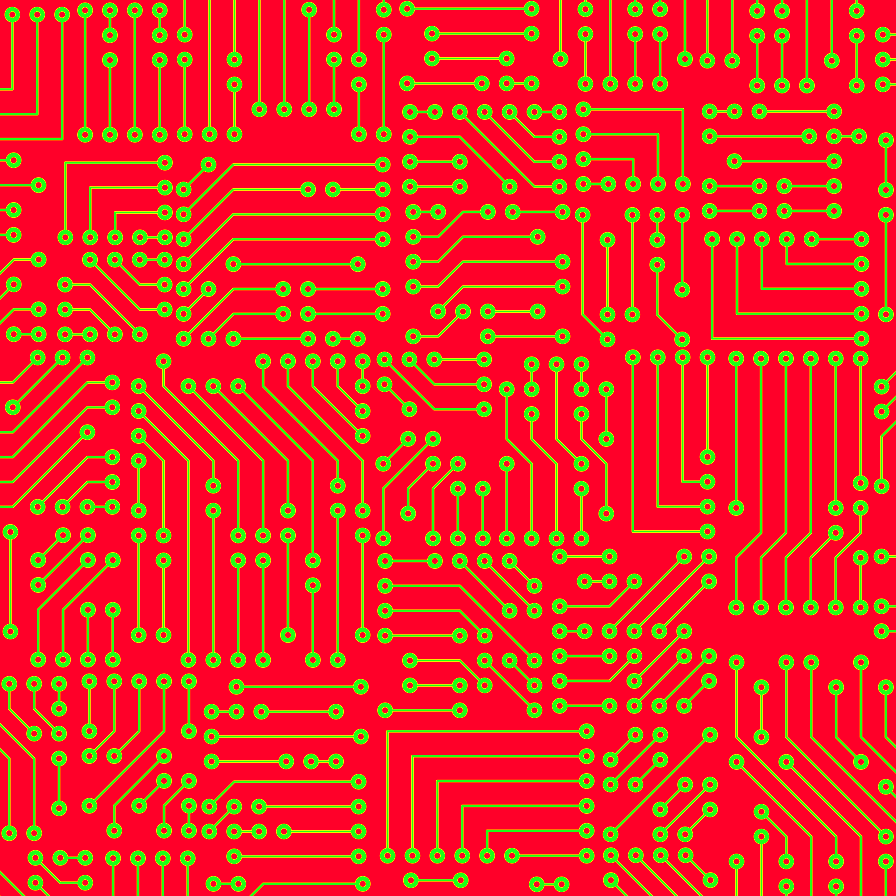
A Shadertoy shader for this pattern:

```glsl
// Circuit board: bundles of jogged and nested green traces with ring pads on red.
#define PITCHES 36.0       // trace pitches per canvas height
#define LINE_HALF 0.0013   // half width of a trace
#define PAD_RADIUS 0.0086
#define HOLE_RADIUS 0.0034
#define MIN_BLOCK 4.0      // smallest block side, in pitches
#define MAX_BLOCK 14.0     // blocks above this are always split
#define KEEP_CHANCE 0.28   // chance that a mid-sized block stays whole
#define NEST_CHANCE 0.2    // chance of nested corners in a block
#define CUT_CHANCE 0.65    // chance that a long trace is cut in two
#define SHIFT 0.3          // random offset of a block, in pitches

const vec3 BOARD = vec3(1.0, 0.0, 0.16);
const vec3 ORANGE = vec3(1.0, 0.3, 0.0);
const vec3 YELLOW = vec3(0.96, 0.96, 0.0);
const vec3 COPPER = vec3(0.11, 1.0, 0.09);

float hash(vec2 cell, float salt) {
    vec3 p = fract(vec3(cell, salt) * vec3(0.1031, 0.1137, 0.0973));
    p += dot(p, p.zyx + 31.32);
    return fract((p.x + p.y) * p.z);
}

float segment(vec2 p, vec2 a, vec2 b) {
    vec2 pa = p - a, ba = b - a;
    return length(pa - ba * clamp(dot(pa, ba) / max(dot(ba, ba), 1e-4), 0.0, 1.0));
}

// Splits the board into rectangles and finds the one that holds p.
void findBlock(vec2 p, out vec2 low, out vec2 size) {
    low = vec2(-3.0);
    size = vec2(max(1.0, ceil(iResolution.x / iResolution.y)) * 44.0, 44.0);
    for (int level = 0; level < 9; level++) {
        float longest = max(size.x, size.y);
        float salt = size.x * 3.0 + size.y * 5.0;
        if (longest < 2.0 * MIN_BLOCK) break;
        if (longest < MAX_BLOCK && hash(low, salt + 1.0) < KEEP_CHANCE) break;
        bool alongX = size.x + hash(low, salt + 2.0) - 0.5 > size.y;
        vec2 axis = alongX ? vec2(1, 0) : vec2(0, 1);
        float cut = floor(longest * mix(0.36, 0.64, hash(low, salt + 3.0)) + 0.5);
        bool upper = dot(p - low, axis) > cut;
        size = mix(size, upper ? size - cut : vec2(cut), axis);
        if (upper) low += axis * cut;
    }
}

// Adds a trace of four points; nearest = (line distance, pad centre distance).
void addTrace(vec2 p, vec2 a, vec2 b, vec2 c, vec2 d, inout vec2 nearest) {
    float line = min(segment(p, a, b), min(segment(p, b, c), segment(p, c, d)));
    nearest = min(nearest, vec2(line, min(length(p - a), length(p - d))));
}

// Lane that climbs at 45 degrees from column start over rise rows.
vec2 lanePoint(float x, float lane, float start, float rise) {
    return vec2(x, lane + clamp(x - start, 0.0, rise));
}

// Parallel lanes sharing one diagonal jog, some of them cut in two.
void addBus(vec2 p, vec2 size, vec2 id, inout vec2 nearest) {
    float rise = floor(hash(id, 11.0) * min(min(size.x, size.y), 6.0));
    float start = floor(hash(id, 12.0) * max(size.x - rise, 1.0));
    for (float lane = -rise; lane < size.y; lane++) {
        float first = lane < 0.0 ? start - lane : 0.0;
        float last = size.x - 1.0;
        if (lane + rise > size.y - 1.0) last = min(last, start + size.y - 1.0 - lane);
        float salt = 20.0 + lane * 7.0;
        if (last - first > 2.5) {
            first += step(0.65, hash(id, salt));
            last -= step(0.65, hash(id, salt + 1.0));
        }
        float span = last - first;
        bool split = span > 4.5 && hash(id, salt + 2.0) < CUT_CHANCE;
        float cut = first + floor(span * mix(0.25, 0.75, hash(id, salt + 3.0)));
        for (int part = 0; part < 2; part++) {
            float a = part == 1 ? cut + 1.0 : first;
            float b = split && part == 0 ? cut : last;
            if ((part == 1 && !split) || b - a < 0.5) continue;
            addTrace(p, lanePoint(a, lane, start, rise),
                lanePoint(clamp(start, a, b), lane, start, rise),
                lanePoint(clamp(start + rise, a, b), lane, start, rise),
                lanePoint(b, lane, start, rise), nearest);
        }
    }
}

// Right-angled traces nested inside one another.
void addNest(vec2 p, vec2 size, inout vec2 nearest) {
    for (float ring = 0.0; ring < min(size.x, size.y); ring++) {
        vec2 corner = size - 1.0 - ring;
        if (corner.x + corner.y < 0.5) continue;
        addTrace(p, vec2(0.0, corner.y), corner, corner, vec2(corner.x, 0.0), nearest);
    }
}

// Soft edges run from red through orange and yellow to green.
vec3 copperRamp(float cover) {
    vec3 color = mix(BOARD, ORANGE, smoothstep(0.0, 0.22, cover));
    color = mix(color, YELLOW, clamp((cover - 0.22) / 0.43, 0.0, 1.0));
    return mix(color, COPPER, smoothstep(0.65, 1.0, cover));
}

void mainImage(out vec4 fragColor, in vec2 fragCoord) {
    vec2 p = fragCoord / iResolution.y * PITCHES;
    vec2 low, size;
    findBlock(p, low, size);

    // Local frame with lanes along the longer side, mirrored at random
    vec2 id = low + 10.0;
    vec2 q = p - low - 0.5 - SHIFT * (vec2(hash(id, 1.0), hash(id, 2.0)) - 0.5);
    if (hash(id, 3.0) < 0.5) q.x = size.x - 1.0 - q.x;
    if (hash(id, 4.0) < 0.5) q.y = size.y - 1.0 - q.y;
    if (size.y + 3.0 * hash(id, 5.0) - 1.5 > size.x) { q = q.yx; size = size.yx; }

    vec2 nearest = vec2(1e3);
    if (hash(id, 6.0) < NEST_CHANCE) addNest(q, size, nearest);
    else addBus(q, size, id, nearest);

    // Traces joined with pads, then drilled
    nearest /= PITCHES;
    float dist = min(nearest.x - LINE_HALF, nearest.y - PAD_RADIUS);
    dist = max(dist, HOLE_RADIUS - nearest.y);
    float cover = clamp(0.5 - dist * iResolution.y, 0.0, 1.0);
    fragColor = vec4(copperRamp(cover), 1.0);
}
```
